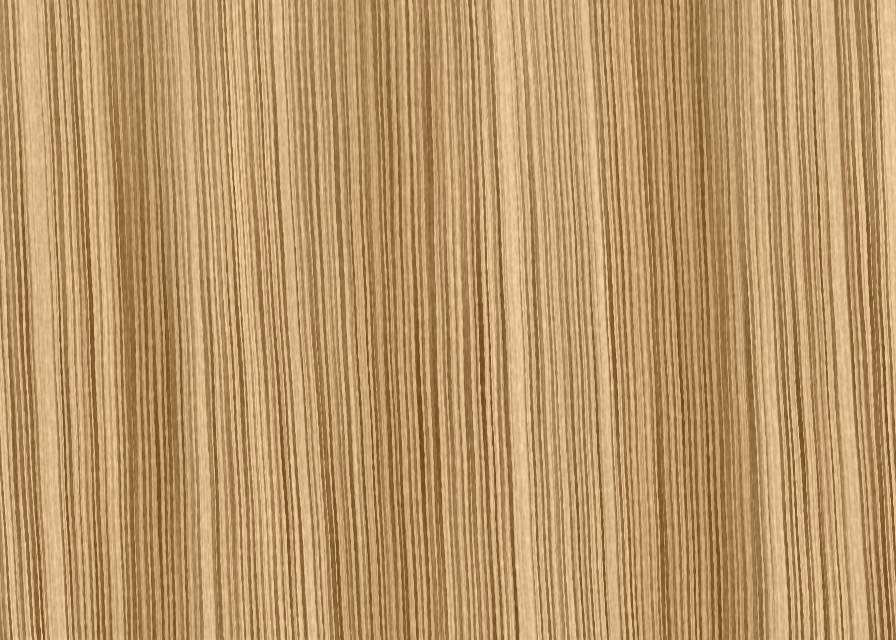
Write a WebGL 2 fragment shader that draws this texture.

```glsl
#version 300 es
precision highp float;

uniform vec2 u_resolution;
out vec4 fragColor;

float hash(float n) {
    return fract(sin(n * 12.9898 + 4.1) * 43758.5);
}

vec2 hash2(vec2 p) {
    return fract(sin(vec2(dot(p, vec2(127.1, 311.7)), dot(p, vec2(269.5, 183.3)))) * 43758.5);
}

// Distance to the nearest jittered point of a 2D grid
float cellular(vec2 p) {
    vec2 cell = floor(p);
    float nearest = 2.0;
    for (int j = -1; j <= 1; j++)
        for (int i = -1; i <= 1; i++) {
            vec2 c = cell + vec2(i, j);
            nearest = min(nearest, length(c + hash2(c) - p));
        }
    return nearest;
}

// Grain lines scattered one per cell, each with its own width and strength
float grainLines(float u, float y, float count, float thickness, float seed) {
    float s = u * count;
    float edge = 0.45 * count / u_resolution.x;
    float ink = 0.0;
    for (int i = -1; i <= 1; i++) {
        float id = floor(s) + float(i);
        float h = hash(id + seed);
        float k = hash(id * 1.7 + seed + 31.0);
        float center = id + 0.5 + 0.5 * (h - 0.5) + 0.13 * sin(y * (3.0 + 4.0 * k) + h * 40.0);
        float halfWidth = thickness * mix(0.6, 1.35, k * k)
            * (1.0 + 0.2 * sin(y * (6.0 + 9.0 * h) + k * 50.0));
        float strength = mix(0.55, 1.0, hash(id * 2.3 + seed))
            * (0.88 + 0.12 * sin(y * (6.0 + 10.0 * k) + h * 60.0));
        float line = 1.0 - smoothstep(halfWidth - edge, halfWidth + edge, abs(s - center));
        ink = max(ink, line * strength);
    }
    return ink;
}

// Narrow pale streaks that hold few lines
float paleStreaks(float u) {
    float s = u * 11.0;
    float mask = 0.0;
    for (int i = -1; i <= 1; i++) {
        float id = floor(s) + float(i);
        float d = abs(s - id - 0.5 - 0.6 * (hash(id + 7.0) - 0.5));
        float halfWidth = mix(0.03, 0.09, hash(id + 19.0));
        mask = max(mask, 1.0 - smoothstep(halfWidth - 0.02, halfWidth + 0.02, d));
    }
    return mask;
}

void main() {
    vec2 p = gl_FragCoord.xy / u_resolution.x;
    float y = p.y;

    // Leaning, almost straight grain coordinate
    float u = p.x + 0.045 * y;
    u += 0.009 * sin(u * 20.0 + 1.0) * (y - 0.36);
    u += 0.0014 * sin(y * 7.0 + u * 12.0) + 0.0003 * sin(y * 41.0 + u * 17.0);
    float rough = u + 0.00016 * sin(y * 310.0 + u * 900.0) + 0.00013 * sin(y * 530.0 + u * 1700.0);

    // Broad dark bands and pale streaks
    float wave = cos(20.1 * (u - 0.17) + 0.8 * sin(5.0 * (u - 0.17)));
    float band = smoothstep(0.0, 1.0, wave + 0.2 * sin(u * 71.0 + y * 3.0));
    float pale = paleStreaks(u) * (1.0 - 0.7 * band);
    float top = smoothstep(0.25, 0.72, y);

    // Ground wood
    vec3 color = mix(vec3(0.895, 0.75, 0.575), vec3(0.785, 0.63, 0.45), 0.75 * band);
    color = mix(color, vec3(0.905, 0.77, 0.595), 0.8 * pale);
    color += 0.018 * sin(u * 43.0 + 2.0 * sin(y * 4.0)) + 0.012 * sin(u * 190.0 + y * 5.0);

    // Fine and bold grain, browner low down and greyer near the top
    float olive = clamp(0.5 * top + 0.35 * sin(u * 29.0 + 2.0) - 0.3 * band, 0.0, 1.0);
    vec3 dark = mix(vec3(0.44, 0.28, 0.115), vec3(0.49, 0.385, 0.23), olive);
    float fine = grainLines(rough, y, 247.0, 0.23, 53.0);
    float bold = grainLines(rough, y, 138.0, 0.245 + 0.045 * band, 11.0);
    float open = 1.0 - 0.85 * pale;
    color = mix(color, dark, 0.32 * fine * open);
    color = mix(color, dark, (0.94 - 0.16 * top) * bold * open);

    // Short pores and fibres
    float pores = cellular(vec2(rough * 330.0, y * 60.0));
    float fibres = cellular(vec2(rough * 260.0 + 40.0, y * 150.0));
    color += 0.085 * (pores - 0.45) + 0.06 * (fibres - 0.45);

    fragColor = vec4(clamp(color, 0.0, 1.0), 1.0);
}
```
